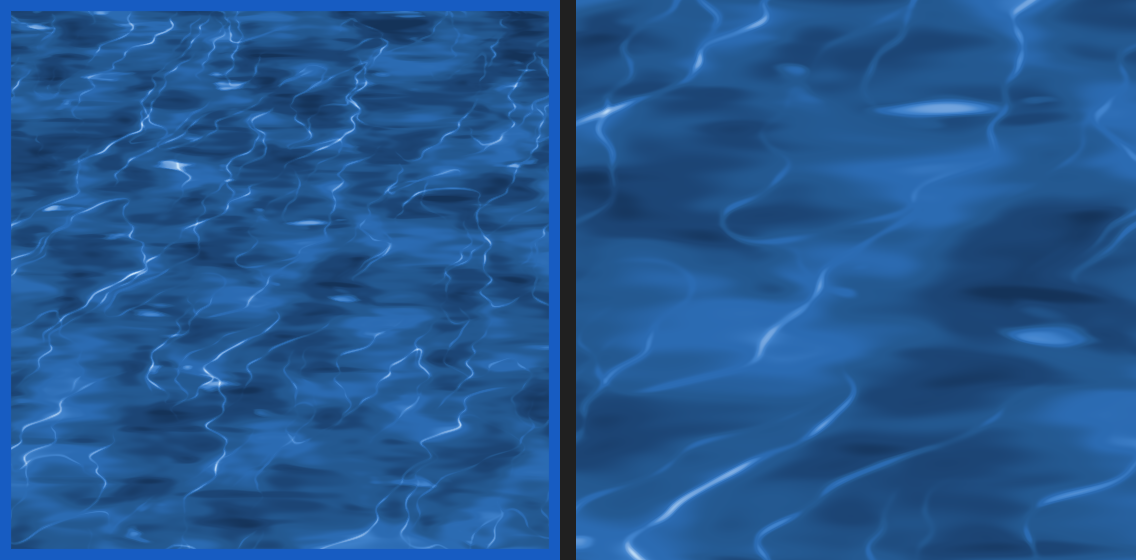
Left, the full canvas; right, a detail of the centre.
Write a Shadertoy shader that draws this texture.

```glsl
// Rippled blue pool water seen at a slant, inside a plain blue frame.
// Stretched gradient noise gives the light and dark patches; the zero lines of
// sheared, ripple-warped noise give the bright caustic threads and glints.

#define FRAME_WIDTH 0.0198
#define FORESHORTEN 0.55
#define SLANT 0.55
#define BASE_TONE 0.40
#define PATCH_CONTRAST 0.56
#define PLATEAU 0.72
#define THREAD_WIDTH 0.0021
#define THREAD_GLOW 0.011
#define THREAD_LIGHT 0.66
#define GLINT_LIGHT 0.85

const vec3 FRAME_BLUE = vec3(0.09, 0.36, 0.76);

vec2 gradientAt(vec2 cell) {
    vec3 h = fract(vec3(cell.xyx) * vec3(0.1031, 0.1030, 0.0973));
    h += dot(h, h.yzx + 33.33);
    float angle = 6.2832 * fract((h.x + h.y) * h.z);
    return vec2(cos(angle), sin(angle));
}

float gradientNoise(vec2 p) {
    vec2 i = floor(p), f = p - i;
    vec2 s = f * f * f * (f * (f * 6.0 - 15.0) + 10.0);
    vec2 e = vec2(1.0, 0.0);
    float a = dot(gradientAt(i), f);
    float b = dot(gradientAt(i + e.xy), f - e.xy);
    float c = dot(gradientAt(i + e.yx), f - e.yx);
    float d = dot(gradientAt(i + e.xx), f - e.xx);
    return mix(mix(a, b, s.x), mix(c, d, s.x), s.y);
}

// Canvas position to water plane: smaller, flatter features towards the top
vec2 waterPlane(vec2 uv) {
    return vec2((uv.x - 0.5) * (1.0 + FORESHORTEN * uv.y),
                uv.y + FORESHORTEN * uv.y * uv.y) + 7.0;
}

// Sideways refraction by flat ripples
vec2 refracted(vec2 uv) {
    vec2 q = waterPlane(uv);
    q.x += 0.075 * gradientNoise(q * vec2(4.0, 9.0) + 3.7);
    q.x += 0.030 * gradientNoise(q * vec2(9.0, 27.0) + 11.2);
    return q;
}

float threadField(vec2 q, float layer) {
    float across = (q.x - SLANT * q.y) * (3.7 + 1.6 * layer);
    return gradientNoise(vec2(across, q.y * (1.7 + 1.1 * layer)) + 17.3 * layer);
}

// Bright caustic threads, with width kept even by the field's slope
float threads(vec2 uv, vec2 q) {
    const float STEP = 0.0012;
    vec2 qx = refracted(uv + vec2(STEP, 0.0));
    vec2 qy = refracted(uv + vec2(0.0, STEP));
    float light = 0.0;
    for (int i = 0; i < 3; i++) {
        float layer = float(i);
        float n = threadField(q, layer);
        vec2 slope = vec2(threadField(qx, layer), threadField(qy, layer)) - n;
        float dist = abs(n) / max(length(slope) / STEP, 0.8);
        float presence = smoothstep(-0.25, 0.45, gradientNoise(q * vec2(4.0, 6.0) + 31.0 * layer));
        float broken = smoothstep(-0.4, 0.45, gradientNoise(q * vec2(15.0, 42.0) + 9.0 * layer));
        float core = exp(-dist * dist / (THREAD_WIDTH * THREAD_WIDTH));
        float glow = exp(-dist / THREAD_GLOW);
        float strength = presence * (1.0 - 0.2 * layer);
        light += strength * (core * (0.25 + broken) + glow * (0.22 + 0.28 * broken));
    }
    return light * THREAD_LIGHT;
}

// Broad patches, ripples and thin dark troughs
float patches(vec2 q) {
    float broad = gradientNoise(q * vec2(4.6, 7.0) + 1.3);
    float ripple = gradientNoise(q * vec2(8.0, 18.0) + 5.1);
    float fine = gradientNoise(q * vec2(15.0, 47.0) + 8.6);
    float trough = smoothstep(0.18, 0.55, gradientNoise(q * vec2(7.0, 36.0) + 23.0));
    float tone = BASE_TONE + PATCH_CONTRAST * (broad + 0.6 * ripple + 0.33 * fine);
    return min(tone, PLATEAU + 0.1 * fine) - 0.17 * trough;
}

// Small flat reflections gathered in loose groups
float glints(vec2 q) {
    float group = smoothstep(0.0, 0.4, gradientNoise(q * vec2(3.6, 5.0) + 41.0));
    float spot = gradientNoise(q * vec2(10.0, 23.0) + 53.0);
    spot += 0.35 * gradientNoise(q * vec2(22.0, 66.0) + 61.0);
    return GLINT_LIGHT * group * smoothstep(0.28, 0.66, spot);
}

vec3 waterColour(float tone) {
    vec3 c = mix(vec3(0.08, 0.20, 0.35), vec3(0.11, 0.27, 0.46), smoothstep(0.0, 0.25, tone));
    c = mix(c, vec3(0.14, 0.35, 0.57), smoothstep(0.25, 0.45, tone));
    c = mix(c, vec3(0.17, 0.42, 0.70), smoothstep(0.45, 0.68, tone));
    c = mix(c, vec3(0.25, 0.51, 0.80), smoothstep(0.70, 0.90, tone));
    c = mix(c, vec3(0.44, 0.64, 0.87), smoothstep(0.88, 1.15, tone));
    return mix(c, vec3(0.78, 0.89, 0.98), smoothstep(1.12, 1.65, tone));
}

void mainImage(out vec4 fragColor, in vec2 fragCoord) {
    vec2 uv = fragCoord / iResolution.xy;
    vec2 q = refracted(uv);
    float tone = patches(q) + threads(uv, q) + glints(q) - 0.08 * (uv.y - 0.4);

    // Frame with a smoothed inner edge
    vec2 border = min(uv, 1.0 - uv);
    float edge = 0.75 / iResolution.y;
    float inside = smoothstep(-edge, edge, min(border.x, border.y) - FRAME_WIDTH);
    fragColor = vec4(mix(FRAME_BLUE, waterColour(tone), inside), 1.0);
}
```
